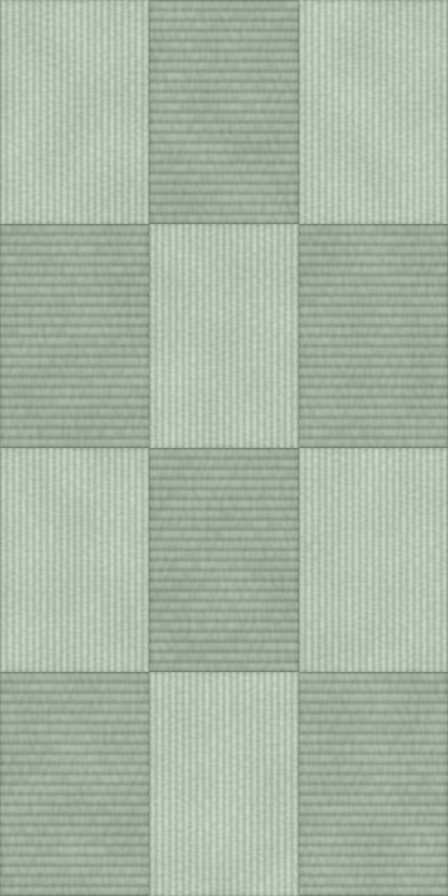
A WebGL 1 fragment shader for this pattern:

```glsl
precision highp float;

uniform vec2 u_resolution;

#define TILES vec2(3.0, 4.0)
#define TILE_ASPECT 1.5
#define UPRIGHT_RIBS 22.0
#define FLAT_RIBS 22.0
#define LIGHT_TONE vec2(0.672, 0.762)
#define DARK_TONE vec2(0.560, 0.672)
#define TINT vec3(0.0, 0.05, -0.01)
#define SEAM_WIDTH 0.016
#define SEAM_DEPTH 0.065
#define WEAVE_STRENGTH 0.05
#define MOTTLE_STRENGTH 0.03

float hash(vec2 p) {
  vec3 q = fract(vec3(p.xyx) * 0.1031);
  q += dot(q, q.yzx + 33.33);
  return fract((q.x + q.y) * q.z);
}

// Dot product of a random unit gradient with the offset from its lattice point
float cornerSlope(vec2 cell, vec2 offset) {
  float angle = 6.2832 * hash(cell);
  return dot(vec2(cos(angle), sin(angle)), offset);
}

float gradientNoise(vec2 p) {
  vec2 i = floor(p);
  vec2 f = fract(p);
  vec2 w = f * f * f * (f * (f * 6.0 - 15.0) + 10.0);
  vec2 e = vec2(0.0, 1.0);
  float low = mix(cornerSlope(i, f), cornerSlope(i + e.yx, f - e.yx), w.x);
  float high = mix(cornerSlope(i + e, f - e), cornerSlope(i + e.yy, f - e.yy), w.x);
  return mix(low, high, w.y);
}

// Rounded cord, symmetric about its crest
float cordProfile(float across) {
  return 0.5 - 0.5 * cos(6.2832 * across);
}

// Broad slat with a soft groove, brighter toward its upper side
float slatProfile(float across) {
  float t = fract(across);
  float fromGroove = min(t, 1.0 - t);
  return smoothstep(0.0, 0.36, fromGroove) * mix(0.5, 1.0, t);
}

// Dark joint with a faint shadow spreading into the tile
float seamShade(vec2 local, float pixel) {
  vec2 edge = min(local, vec2(1.0, TILE_ASPECT) - local);
  float d = min(edge.x, edge.y);
  float joint = 1.0 - smoothstep(0.0, max(SEAM_WIDTH, pixel), d);
  float shadow = 1.0 - smoothstep(0.0, SEAM_WIDTH * 3.0, d);
  return SEAM_DEPTH * (joint + 0.4 * shadow);
}

void main() {
  // Tile space: one tile is 1 wide and TILE_ASPECT high
  vec2 grid = gl_FragCoord.xy / u_resolution * TILES;
  vec2 id = floor(grid);
  vec2 local = fract(grid) * vec2(1.0, TILE_ASPECT);
  float pixel = TILES.x / u_resolution.x;
  bool upright = mod(id.x + id.y, 2.0) > 0.5;
  vec2 seed = id * 37.0 + 11.0;

  // Ribs
  float tone;
  if (upright) {
    float across = local.x * UPRIGHT_RIBS;
    tone = mix(LIGHT_TONE.x, LIGHT_TONE.y, cordProfile(across));
    tone += WEAVE_STRENGTH * gradientNoise(vec2(across, local.y * 40.0) + seed);
  } else {
    float across = local.y / TILE_ASPECT * FLAT_RIBS;
    tone = mix(DARK_TONE.x, DARK_TONE.y, slatProfile(across));
    tone += WEAVE_STRENGTH * gradientNoise(vec2(local.x * 32.0, across) + seed);
  }

  // Wear: soft blotches, fine fibre and a slight shift per tile
  tone += MOTTLE_STRENGTH * gradientNoise(local * 3.0 + seed);
  tone += MOTTLE_STRENGTH * 0.6 * gradientNoise(local * 42.0 + seed + 91.0);
  tone += 0.008 * (hash(seed) - 0.5);

  tone -= seamShade(local, pixel);
  gl_FragColor = vec4(tone + TINT, 1.0);
}
```
